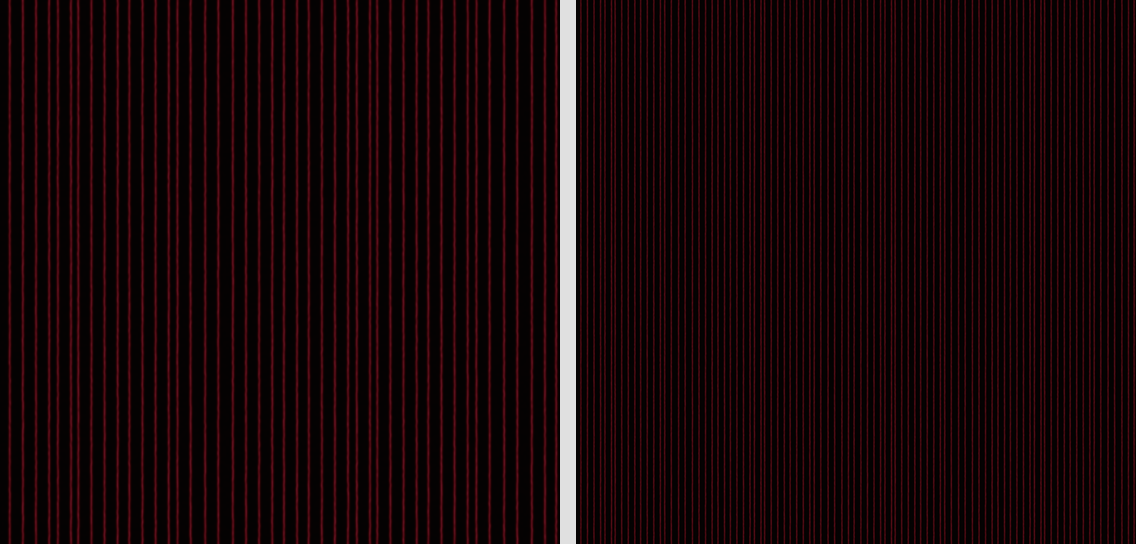
Left, the tile; right, the same tile 2 across and 2 down.
This pattern is drawn by a Shadertoy shader. Its source:

```glsl
// Thin dark red pinstripes running down a near-black ground.
// A rhythm of 24 unequal gaps sets 45 stripes across; each stripe has a soft
// bell profile with slightly rough edges and uneven dye, from noise that wraps.

const float WIDTH_UNITS = 384.0;   // canvas width in gap units
const float FIRST_STRIPE = 6.7;    // offset of the first stripe
const float STRIPE_SIGMA = 0.69;   // softness of a stripe
const float SEAM_INSET = 1.3;      // keeps the last stripe clear of the seam
const int STRIPES = 45;
const int RHYTHM = 24;
const float GAPS[RHYTHM] = float[RHYTHM](
    9., 9., 9., 6., 9., 5., 9., 9., 9., 8., 9., 9.,
    9., 6., 9., 10., 9., 10., 9., 9., 9., 8., 9., 8.);

const vec3 GROUND = vec3(0.017, 0.008, 0.008);
const vec3 STRIPE_RED = vec3(0.345, 0.0, 0.0);
const vec3 CORE_TINT = vec3(0.0, 0.055, 0.103);

// Integer hash of a lattice cell, from 0 to 1
float hash(ivec2 cell) {
    uint h = uint(cell.x) * 1597u + uint(cell.y) * 51749u + 977u;
    h = (h ^ (h >> 15)) * 739397u;
    h = (h ^ (h >> 13)) * 277803u;
    h ^= h >> 16;
    return float(h & 65535u) / 65535.0;
}

// Smooth value noise that wraps after a whole number of cells
float wrappedNoise(vec2 p, vec2 period) {
    vec2 f = fract(p);
    f = f * f * (3.0 - 2.0 * f);
    ivec2 a = ivec2(mod(floor(p), period));
    ivec2 b = ivec2(mod(floor(p) + 1.0, period));
    float low = mix(hash(a), hash(ivec2(b.x, a.y)), f.x);
    float high = mix(hash(ivec2(a.x, b.y)), hash(b), f.x);
    return mix(low, high, f.y);
}

// Noise along one stripe, from -1 to 1
float stripeNoise(int id, float y, float cells) {
    vec2 p = vec2(float(id), y * cells);
    return 2.0 * wrappedNoise(p, vec2(1024.0, cells)) - 1.0;
}

// Signed distance on a loop of the given length
float loopDistance(float a, float b, float len) {
    float d = a - b;
    return d - len * round(d / len);
}

// Bell profile, widened but kept at equal weight when pixels are coarse
float bell(float d, float sigma, float pixel) {
    float s = max(sigma, 0.5 * pixel);
    return sigma / s * exp(-0.5 * d * d / (s * s));
}

// Combined stripe strength at a point
float stripes(float x, float y, float pixel) {
    float total = 0.0;
    float center = FIRST_STRIPE;
    float reach = 4.0 + 2.0 * pixel;
    for (int i = 0; i < STRIPES; i++) {
        float inset = i == STRIPES - 1 ? SEAM_INSET : 0.0;
        float d = loopDistance(x, center - inset, WIDTH_UNITS);
        if (abs(d) < reach) {
            // Slight drift and fine roughness of the edge
            d += 0.07 * stripeNoise(i, y, 24.0);
            d += 0.12 * stripeNoise(i + 100, y, 120.0);
            // Uneven dye along and between stripes
            float dye = 1.0 + 0.10 * stripeNoise(i + 200, y, 150.0);
            dye += 0.04 * (hash(ivec2(i, 7)) - 0.5);
            total += dye * bell(d, STRIPE_SIGMA, pixel);
        }
        center += GAPS[i % RHYTHM];
    }
    return total;
}

void mainImage(out vec4 fragColor, in vec2 fragCoord) {
    vec2 uv = fragCoord / iResolution.xy;
    float pixel = WIDTH_UNITS / iResolution.x;
    float strength = stripes(uv.x * WIDTH_UNITS, uv.y, pixel);

    // Faint grain in the ground
    vec2 grainCells = vec2(192.0, 186.0);
    float grain = wrappedNoise(uv * grainCells, grainCells);
    vec3 color = GROUND * (0.8 + 0.4 * grain) * max(1.0 - strength, 0.0);

    // Red edges deepen to a crimson core
    color += STRIPE_RED * strength + CORE_TINT * strength * strength;
    fragColor = vec4(color, 1.0);
}
```
